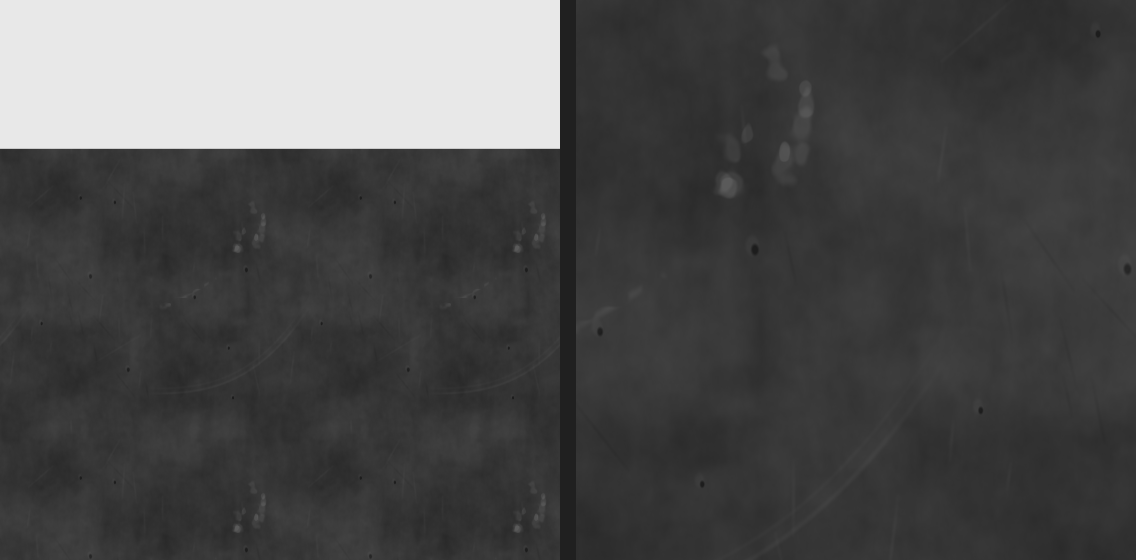
Left, the full canvas; right, a detail of the centre.
A Shadertoy shader for this texture:

```glsl
#define REPEATS 2.0
#define WALL_TOP 0.7344
#define PALE vec3(0.908)
#define SLATE vec3(0.213)
#define CLOUD_GAIN 0.13
#define STREAK_GAIN 0.035
#define GRAIN_GAIN 0.024
#define SCRATCHES 34
#define PITS 9
#define CHIPS 12

float hash(vec2 p) {
    vec3 h = fract(vec3(p.xyx) * vec3(0.1031, 0.1030, 0.0973));
    h += dot(h, h.yzx + 33.33);
    return fract((h.x + h.y) * h.z);
}

vec2 hash2(float n) {
    return vec2(hash(vec2(n, 3.7)), hash(vec2(n, 19.3)));
}

// Shortest offset on the repeating tile
vec2 wrap(vec2 d) {
    return fract(d + 0.5) - 0.5;
}

// Value noise with a whole number of cells per tile
float noise(vec2 q, vec2 cells) {
    vec2 p = q * cells, i = floor(p), f = fract(p);
    f = f * f * (3.0 - 2.0 * f);
    vec2 a = mod(i, cells), b = mod(i + 1.0, cells);
    vec2 seed = cells * 1.7;
    return mix(mix(hash(a + seed), hash(vec2(b.x, a.y) + seed), f.x),
               mix(hash(vec2(a.x, b.y) + seed), hash(b + seed), f.x), f.y);
}

// Layered noise centred on zero
float fbm(vec2 q, vec2 cells) {
    float sum = 0.0, gain = 0.5;
    for (int i = 0; i < 5; i++) {
        sum += gain * (noise(q, cells) - 0.5);
        cells *= 2.0;
        gain *= 0.55;
    }
    return sum;
}

// Soft stroke along a half-vector, tapering at both ends
float stroke(vec2 d, vec2 halfVec, float width) {
    float along = dot(d, halfVec) / dot(halfVec, halfVec);
    float dist = length(d - halfVec * clamp(along, -1.0, 1.0));
    return (1.0 - smoothstep(0.0, width, dist)) * (1.0 - 0.6 * min(abs(along), 1.0));
}

// Broad stains: centre, radius, signed strength
float stains(vec2 q) {
    const vec4 spots[8] = vec4[8](
        vec4(0.78, 0.12, 0.10, -0.026), vec4(0.90, 0.38, 0.09, -0.026),
        vec4(0.34, 0.82, 0.09, -0.022), vec4(0.10, 0.43, 0.08, -0.018),
        vec4(0.21, 0.04, 0.08, -0.020), vec4(0.23, 0.36, 0.12, 0.014),
        vec4(0.50, 0.71, 0.08, 0.016), vec4(0.84, 0.74, 0.11, 0.014));
    float sum = 0.0;
    for (int i = 0; i < 8; i++) {
        vec2 d = wrap(q - spots[i].xy) / spots[i].z;
        sum += spots[i].w * exp(-dot(d, d));
    }
    return sum;
}

// Long curved trowel line with a fainter companion
float trowelArc(vec2 q, float px) {
    float x = fract(q.x - 0.5);
    float d = wrap(vec2(0.0, q.y - 0.875 + 1.4 * x * x * x)).y / sqrt(1.0 + 17.6 * pow(x, 4.0));
    float fade = smoothstep(0.0, 0.12, x) * (1.0 - smoothstep(0.5, 0.64, x));
    float line = 1.0 - smoothstep(0.0, 0.004 + px, abs(d));
    float twin = 1.0 - smoothstep(0.0, 0.003 + px, abs(d + 0.018));
    float band = smoothstep(-0.05, 0.0, d) * (1.0 - smoothstep(0.0, 0.006, d));
    return fade * (0.022 * line + 0.013 * twin + 0.008 * band);
}

float plaster(vec2 q, float px) {
    // Clouded body, vertical streaks and fine grain
    vec2 bent = q + 0.05 * vec2(fbm(q, vec2(7.0)), fbm(q, vec2(9.0)));
    float tone = CLOUD_GAIN * fbm(bent, vec2(5.0, 6.0)) + stains(bent);
    tone += STREAK_GAIN * fbm(bent, vec2(27.0, 4.0));
    tone += GRAIN_GAIN * fbm(q, vec2(61.0, 47.0));

    // Hairline scratches, mostly upright
    for (int i = 0; i < SCRATCHES; i++) {
        vec2 r = hash2(float(i) + 50.0);
        float angle = 1.57 + (r.x - 0.5) * (r.y > 0.7 ? 2.6 : 0.5);
        vec2 halfVec = (0.015 + 0.05 * r.y) * vec2(cos(angle), sin(angle));
        float light = r.x > 0.3 ? 0.022 : -0.016;
        tone += light * stroke(wrap(q - hash2(float(i))), halfVec, 0.0025 + px);
    }

    // Pale scrape, straight crease and trowel arc
    float ragged = smoothstep(0.40, 0.65, noise(q, vec2(53.0, 61.0)));
    tone += 0.09 * ragged * stroke(wrap(q - vec2(0.62, 0.55)), vec2(0.04, -0.016), 0.016);
    tone += 0.05 * ragged * stroke(wrap(q - vec2(0.71, 0.50)), vec2(0.06, -0.035), 0.008);
    tone += 0.02 * stroke(wrap(q - vec2(0.42, 0.715)), vec2(0.08, -0.048), 0.003 + px);
    tone += trowelArc(q, px);

    // Flaked chips gathered in one worn area
    for (int i = 0; i < CHIPS; i++) {
        vec2 r = hash2(float(i) + 120.0) - 0.5;
        vec2 d = wrap(q - vec2(0.89, 0.30) - r * vec2(0.14, 0.18));
        float radius = 0.006 + 0.014 * hash(r * 91.0 + 50.0);
        float edge = length(d * vec2(1.2, 0.8)) + 0.018 * (noise(q, vec2(71.0)) - 0.5);
        tone += 0.055 * (1.0 - smoothstep(radius * 0.5, radius + px, edge));
    }

    // Small dark pits with a lit rim
    for (int i = 0; i < PITS; i++) {
        vec2 d = wrap(q - hash2(float(i) + 200.0)) * vec2(1.2, 0.8);
        float radius = 0.003 + 0.004 * hash(vec2(float(i), 8.0));
        tone += 0.025 * (1.0 - smoothstep(radius, radius + 0.006, length(d + 0.004)));
        tone -= 0.12 * (1.0 - smoothstep(radius * 0.4, radius + px, length(d)));
    }
    return tone;
}

void mainImage(out vec4 fragColor, in vec2 fragCoord) {
    vec2 uv = fragCoord / iResolution.xy;
    float px = 1.0 / iResolution.y;
    vec2 q = vec2(uv.x, WALL_TOP - uv.y) * REPEATS;
    vec3 wall = SLATE + clamp(plaster(fract(q), px * REPEATS), -0.10, 0.14);
    float above = smoothstep(-0.5 * px, 0.5 * px, uv.y - WALL_TOP);
    fragColor = vec4(mix(wall, PALE, above), 1.0);
}
```
